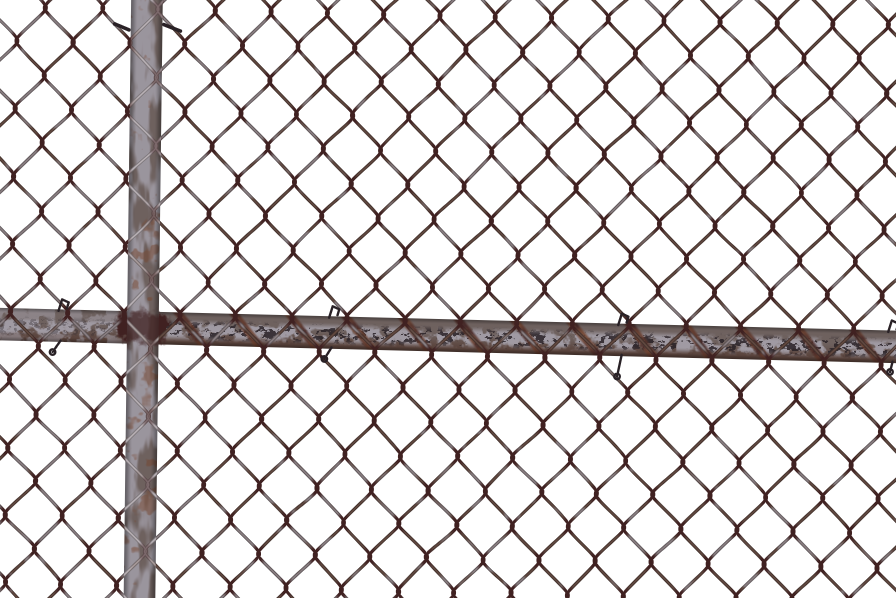
This pattern is drawn by a Shadertoy shader. Its source:

```glsl
// Canvas units: 150 wide by 100 high
const vec2 CANVAS = vec2(150.0, 100.0);
const vec2 KNOT_ORIGIN = vec2(78.1, 91.6);
const vec2 CELL_ACROSS = vec2(9.41, -0.2);
const vec2 CELL_DOWN = vec2(-0.254, -11.33);
const float WIRE_RADIUS = 0.27;
const float WIRE_SWING = 0.263;
const float BEND = 0.955;
const float RAIL_LEFT_Y = 45.8;
const float RAIL_SLOPE = -0.0254;
const float RAIL_RADIUS = 2.72;
const float POST_BASE_X = 23.35;
const float POST_SLOPE = 0.0125;
const float POST_RADIUS = 2.65;
const float TAU = 6.2831853;

const vec3 WHITE = vec3(1.0);
const vec3 STEEL = vec3(0.56, 0.54, 0.57);
const vec3 PALE_ZINC = vec3(0.77, 0.75, 0.77);
const vec3 DULL_BROWN = vec3(0.43, 0.38, 0.37);
const vec3 RUST = vec3(0.35, 0.26, 0.23);
const vec3 DARK_RUST = vec3(0.25, 0.13, 0.13);
const vec3 WARM_RUST = vec3(0.46, 0.27, 0.18);
const vec3 SOOT = vec3(0.16, 0.13, 0.15);

// Each tie: hook x, tail x, tail drop below the rail axis
const vec3 TIES[4] = vec3[4](
    vec3(10.7, 8.8, 4.4), vec3(56.0, 54.3, 4.4),
    vec3(104.4, 103.3, 6.1), vec3(149.6, 149.0, 4.2));

float hash(vec2 p) {
    p = fract(p * vec2(0.1031, 0.1137));
    p += dot(p, p.yx + 33.3);
    return fract((p.x + p.y) * p.x * 7.13);
}

float noise(vec2 p) {
    vec2 i = floor(p), f = fract(p);
    f = f * f * (3.0 - 2.0 * f);
    return mix(mix(hash(i), hash(i + vec2(1, 0)), f.x),
               mix(hash(i + vec2(0, 1)), hash(i + vec2(1, 1)), f.x), f.y);
}

float fbm(vec2 p) {
    return 0.55 * noise(p) + 0.3 * noise(p * 2.1 + 7.0) + 0.15 * noise(p * 4.3 + 19.0);
}

float segment(vec2 p, vec2 a, vec2 b) {
    vec2 ab = b - a;
    return length(p - a - ab * clamp(dot(p - a, ab) / dot(ab, ab), 0.0, 1.0));
}

// Distance to the nearest of the interlocked zigzag wires
float meshDistance(vec2 cell) {
    float nearest = 9.0;
    float c = BEND * cos(TAU * cell.y), s = BEND * sin(TAU * cell.y);
    float swing = WIRE_SWING * asin(c) / asin(BEND);
    float slope = WIRE_SWING * TAU * s / (sqrt(1.0 - c * c) * asin(BEND));
    float stretch = length(vec2(1.0, slope * CELL_ACROSS.x / CELL_DOWN.y));
    float middle = floor(cell.x * 2.0);
    for (int i = -1; i <= 1; i++) {
        float k = middle + float(i);
        float side = mod(k, 2.0) < 0.5 ? -1.0 : 1.0;
        float offset = cell.x - (0.25 + 0.5 * k + side * swing);
        nearest = min(nearest, abs(offset) * CELL_ACROSS.x / stretch);
    }
    return nearest;
}

// Distance to the nearest knot, with knots at cell corners and centres
float knotDistance(vec2 cell) {
    vec2 a = fract(cell + 0.5) - 0.5, b = fract(cell) - 0.5;
    vec2 q = dot(a, a) < dot(b, b) ? a : b;
    return length(q * vec2(CELL_ACROSS.x, 0.55 * CELL_DOWN.y));
}

float tieDistance(vec2 p) {
    float d = 9.0;
    for (int i = 0; i < 4; i++) {
        vec3 t = TIES[i];
        float axis = RAIL_LEFT_Y + RAIL_SLOPE * t.x;
        vec2 q = p - vec2(t.x, axis);
        vec2 tail = vec2(t.y - t.x, -t.z);
        d = min(d, segment(q, vec2(-0.9, 2.5), vec2(-0.3, 4.4)));
        d = min(d, segment(q, vec2(-0.3, 4.4), vec2(0.8, 3.9)));
        d = min(d, segment(q, vec2(0.8, 3.9), vec2(0.5, 2.9)));
        d = min(d, segment(q, vec2(tail.x * 0.3, -2.5), tail));
        d = min(d, abs(length(q - tail) - 0.45));
    }
    d = min(d, segment(p, vec2(19.2, 96.0), vec2(21.6, 95.0)) - 0.1);
    return min(d, segment(p, vec2(27.4, 95.9), vec2(30.2, 94.8)) - 0.1);
}

float cover(float d, float px) { return clamp(0.5 - d / px, 0.0, 1.0); }

void mainImage(out vec4 fragColor, in vec2 fragCoord) {
    vec2 p = fragCoord / iResolution.xy * CANVAS;
    float px = CANVAS.y / iResolution.y;
    vec2 wobble = vec2(noise(p * 0.13), noise(p * 0.13 + 40.0)) - 0.5;
    vec2 cell = inverse(mat2(CELL_ACROSS, CELL_DOWN)) * (p + 0.4 * wobble - KNOT_ORIGIN);
    vec3 color = WHITE;

    // Rail: brown edges, flaking zinc along the middle, rust under the wires
    float ry = (p.y - RAIL_LEFT_Y - RAIL_SLOPE * p.x) / RAIL_RADIUS;
    float flake = fbm(vec2(p.x * 0.7, ry * 2.2));
    float band = 1.0 - smoothstep(0.25, 0.75, abs(ry + 0.1));
    float leftPart = 1.0 - smoothstep(18.0, 24.0, p.x);
    vec3 rail = mix(RUST, DULL_BROWN, smoothstep(-0.9, 0.2, ry));
    rail = mix(rail, STEEL * 1.12, max(band, leftPart * 0.6) * smoothstep(0.32, 0.55, flake));
    float fleck = smoothstep(0.54, 0.64, fbm(p * vec2(1.1, 1.7) + 51.0));
    rail = mix(rail, SOOT, fleck * band * (0.85 - 0.5 * leftPart));
    float streak = abs(fract(cell.x - cell.y + 0.5) - 0.5) * 7.2;
    rail = mix(rail, mix(DARK_RUST, WARM_RUST, noise(p * 0.9)),
               (1.0 - smoothstep(0.35, 0.95, streak)) * (1.0 - leftPart) * 0.85);
    rail *= 1.0 - 0.3 * smoothstep(0.7, 1.0, abs(ry));
    color = mix(color, rail, cover((abs(ry) - 1.0) * RAIL_RADIUS, px));

    // Weld scars on both sides of the post, then the post itself
    float rx = (p.x - POST_BASE_X - POST_SLOPE * p.y) / POST_RADIUS;
    float weld = length(vec2((abs(rx) - 1.0) * 1.3, ry * 0.9)) + fbm(p) - 0.5;
    color = mix(color, DARK_RUST, (1.0 - smoothstep(0.5, 1.0, weld)) * cover((abs(ry) - 1.1) * RAIL_RADIUS, px));
    float stain = fbm(p * vec2(0.5, 0.14) + 12.0);
    vec3 post = mix(STEEL * 1.08, DULL_BROWN, smoothstep(0.45, 0.7, stain + 0.18 * rx));
    post = mix(post, WARM_RUST, 0.5 * smoothstep(0.62, 0.75, fbm(p * 0.4 + 70.0)));
    post *= 1.0 - 0.35 * smoothstep(0.55, 1.0, abs(rx));
    post = mix(post, DARK_RUST, 0.75 * (1.0 - smoothstep(0.6, 1.3, abs(ry) + fbm(p * 0.8) - 0.4)));
    float onPost = cover((abs(rx) - 1.0) * POST_RADIUS, px);
    color = mix(color, post, onPost);

    // Chain-link mesh, weathered from rust to bare zinc
    float d = meshDistance(cell), knot = knotDistance(cell);
    float worn = smoothstep(0.5, 0.75, noise(p * 0.35 + 90.0) + 0.25 * (1.0 - smoothstep(20.0, 60.0, p.x)));
    vec3 wire = mix(RUST, STEEL, 0.7 * worn);
    wire = mix(wire, PALE_ZINC, 0.6 * onPost);
    wire *= 1.1 - 0.4 * smoothstep(0.0, WIRE_RADIUS, d);
    wire = mix(wire, DARK_RUST, (1.0 - smoothstep(0.5, 1.5, knot)) * (1.0 - 0.5 * onPost));
    color = mix(color, wire, cover(min(d - WIRE_RADIUS, knot - 0.42), px));

    // Twisted tie wires
    color = mix(color, SOOT, cover(tieDistance(p) - 0.2, px));
    fragColor = vec4(color, 1.0);
}
```
